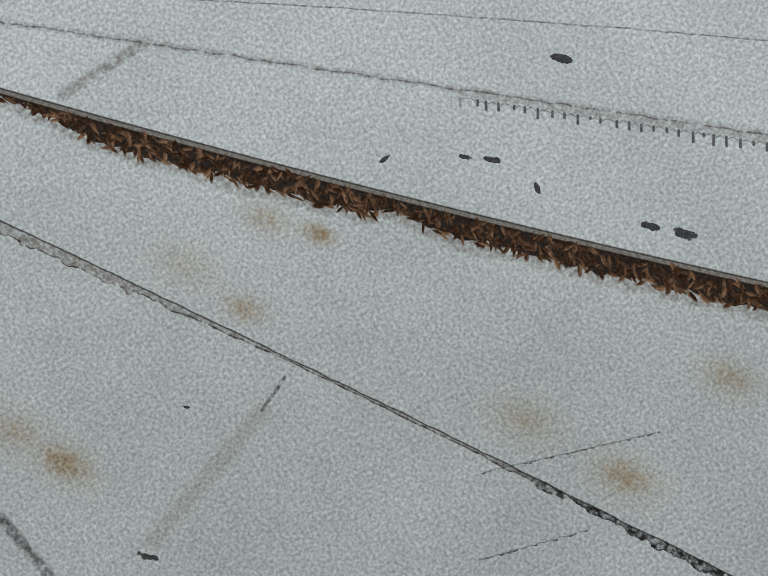
Give the GLSL for this texture, as a Shadertoy shader.

```glsl
// Weathered concrete slabs with tarred seams, rust stains and a leaf-filled gutter.
#define CONCRETE_NEAR vec3(0.595, 0.618, 0.615)
#define CONCRETE_FAR vec3(0.665, 0.695, 0.7)
#define TAR vec3(0.13, 0.13, 0.135)
#define DIRT vec3(0.4, 0.39, 0.37)
#define RUST vec3(0.43, 0.33, 0.2)
#define SOIL vec3(0.11, 0.085, 0.07)
#define GRAIN 0.15
#define LIP 0.012
#define LEAF_CELL 0.015
#define DRIP_STEP 0.022

vec2 hash2(vec2 p) {
  vec3 q = fract(p.xyx * vec3(0.1031, 0.103, 0.0973));
  q += dot(q, q.yzx + 33.33);
  return fract((q.xx + q.yz) * q.zy);
}

float corner(vec2 cell, vec2 offset) {
  float angle = 6.2832 * hash2(cell).x;
  return dot(vec2(cos(angle), sin(angle)), offset);
}

float gradientNoise(vec2 p) {
  vec2 i = floor(p), f = fract(p), u = f * f * (3.0 - 2.0 * f), e = vec2(1, 0);
  return mix(mix(corner(i, f), corner(i + e, f - e), u.x),
    mix(corner(i + e.yx, f - e.yx), corner(i + 1.0, f - 1.0), u.x), u.y);
}

float fbm(vec2 p) {
  float sum = 0.0, amp = 0.6;
  for (int i = 0; i < 4; i++, amp *= 0.5) {
    sum += amp * gradientNoise(p);
    p = mat2(1.6, 1.2, -1.2, 1.6) * p + 7.3;
  }
  return sum;
}

float band(float d, float lo, float hi, float soft) {
  return smoothstep(lo - soft, lo + soft, d) * (1.0 - smoothstep(hi - soft, hi + soft, d));
}

float stroke(vec2 p, vec4 ends, float width) {
  vec2 ab = ends.zw - ends.xy, ap = p - ends.xy;
  float t = clamp(dot(ap, ab) / dot(ab, ab), 0.0, 1.0);
  return 1.0 - smoothstep(0.5 * width, 1.5 * width, length(ap - t * ab));
}

vec2 turn(vec2 p, float angle) {
  float c = cos(angle), s = sin(angle);
  return vec2(c * p.x + s * p.y, c * p.y - s * p.x);
}

float leafDepth(float x) {
  float gap = 1.0 - 0.55 * exp(-pow((x - 0.69) / 0.04, 2.0));
  return LIP + (0.007 + 0.033 * smoothstep(0.0, 0.22, x)) * gap;
}

// Three layers of turned ellipses, q = (along, below the edge)
vec3 addLeaves(vec3 col, vec2 q, float px) {
  for (int k = 0; k < 27; k++) {
    float layer = float(k / 9), shift = 0.37 * layer;
    vec2 cell = floor(q / LEAF_CELL + shift) + vec2(k % 3, k / 3 % 3) - 1.0;
    vec2 r = hash2(cell + layer * 41.0), s = hash2(cell + 91.0 + layer * 17.0);
    vec2 center = (cell + r - shift) * LEAF_CELL;
    if (center.y < LIP || center.y > leafDepth(center.x) + 0.008 * (s.x - 0.6)) continue;
    vec2 l = turn(q - center, 3.14 * s.y - 1.9);
    float d = length(l / vec2(1, 0.2 + 0.25 * r.y)) - LEAF_CELL * (0.3 + 0.45 * s.x);
    vec3 leaf = mix(vec3(0.17, 0.115, 0.08), vec3(0.43, 0.33, 0.25), pow(fract(r.x * 7.0 + s.y), 1.7));
    leaf *= 0.85 + 0.3 * smoothstep(-0.002, 0.002, l.y);
    col = mix(col, leaf, 1.0 - smoothstep(-px, px, 0.4 * d));
  }
  return col;
}

void mainImage(out vec4 fragColor, in vec2 fragCoord) {
  vec2 p = fragCoord / iResolution.y;
  float x = p.x, px = 1.0 / iResolution.y, rough = fbm(p * 28.0), fine = fbm(p * 90.0);
  float worn = clamp(0.6 + 1.6 * fine, 0.0, 1.0);
  vec3 col = mix(CONCRETE_NEAR, CONCRETE_FAR, smoothstep(0.1, 1.0, p.y));
  col += 0.05 * fbm(p * 4.0) + 0.03 * rough;

  // Rust stains: x, y, radius, strength
  vec4 stains[9] = vec4[9](vec4(0.113, 0.196, 0.035, 0.75), vec4(0.025, 0.25, 0.04, 0.35),
    vec4(0.552, 0.594, 0.022, 0.8), vec4(0.46, 0.621, 0.035, 0.35), vec4(0.425, 0.465, 0.03, 0.45),
    vec4(1.085, 0.172, 0.04, 0.55), vec4(1.267, 0.345, 0.038, 0.4), vec4(0.911, 0.271, 0.045, 0.3),
    vec4(0.32, 0.54, 0.05, 0.2));
  for (int i = 0; i < 9; i++) {
    vec2 l = turn(p - stains[i].xy, -0.35) / stains[i].z;
    float spread = exp(-dot(l, l * vec2(0.8, 2.2)) * (1.0 - 0.9 * rough));
    col = mix(col, RUST, stains[i].w * spread * (0.75 + fine));
  }

  // Scuffs and scratches
  vec2 w = p + 0.006 * vec2(rough, fine);
  col = mix(col, DIRT, 0.65 * worn * stroke(w, vec4(0.252, 0.927, 0.108, 0.835), 0.009));
  col = mix(col, DIRT, 0.2 * stroke(w, vec4(0.455, 0.288, 0.265, 0.06), 0.014));
  float scratch = max(stroke(w, vec4(0.495, 0.345, 0.455, 0.288), 0.003), stroke(w, vec4(0, 0.102, 0.087, 0), 0.009));
  scratch = max(scratch, stroke(w, vec4(0.837, 0.179, 1.146, 0.25), 0.0015));
  scratch = max(scratch, stroke(w, vec4(0.833, 0.028, 1.024, 0.08), 0.0015));
  col = mix(col, TAR, 0.6 * worn * scratch);

  // Upper seams, with drips under the right half
  float top = 1.017 - 0.043 * x - 0.017 * x * x - p.y + 0.003 * rough;
  float upper = 0.962 - 0.147 * x - p.y + 0.006 * rough, dripZone = smoothstep(0.77, 0.83, x);
  col = mix(col, DIRT, 0.45 * worn * band(upper, -0.006, 0.005 + 0.008 * dripZone, 0.004));
  col = mix(col, TAR, 0.65 * worn * max(band(top, -0.001, 0.001, px), band(upper, -0.001, 0.001, px)));
  float slot = floor(x / DRIP_STEP);
  vec2 drip = hash2(vec2(slot, 5));
  float side = abs(x - (slot + 0.3 + 0.4 * drip.x) * DRIP_STEP);
  float teeth = band(upper, 0.013, 0.019 + 0.014 * drip.y, px) * (1.0 - smoothstep(0.001, 0.001 + 1.5 * px, side));
  float scallop = upper - 0.018 + 0.004 * smoothstep(0.0, 0.011, side);
  col = mix(col, TAR, 0.65 * dripZone * max(teeth, 0.6 * band(scallop, -0.001, 0.001, px)));

  // Lower seam: pale crust at left, ragged tar at right
  float seam = 0.617 - 0.47 * x - 0.012 * x * x - p.y + 0.004 * rough;
  float right = smoothstep(0.82, 1.0, x), left = 1.0 - smoothstep(0.1, 0.5, x);
  float crust = max(0.007 + 0.014 * left + 0.008 * right + (0.008 + 0.022 * max(left, right)) * rough, 0.003);
  col = mix(col, mix(DIRT, TAR, right), band(seam, 0.0, crust, 0.0015) * mix(0.75 * worn, worn, right));
  col = mix(col, TAR, 0.75 * max(worn * band(seam, crust - 0.003, crust, px), band(seam, -0.001, 0.0015, px)));

  // Dark marks: x, y, half length
  vec3 marks[9] = vec3[9](vec3(0.67, 0.725, 0.015), vec3(0.807, 0.728, 0.013), vec3(0.854, 0.723, 0.016),
    vec3(0.934, 0.672, 0.015), vec3(1.132, 0.606, 0.017), vec3(1.19, 0.594, 0.024),
    vec3(0.977, 0.897, 0.02), vec3(0.326, 0.293, 0.008), vec3(0.26, 0.033, 0.018));
  for (int i = 0; i < 9; i++) {
    vec2 l = turn(p - marks[i].xy, i == 0 ? 0.6 : i == 3 ? -1.2 : -0.2) / marks[i].z;
    float d = length(l * vec2(1, 2.6)) - 0.85 + 1.1 * rough + 0.6 * fine;
    col = mix(col, TAR, 0.8 * (1.0 - smoothstep(-0.15, 0.15, d)));
  }

  // Gutter: dirt, lip face, shadow, litter
  float drop = 0.847 - 0.285 * x + 0.024 * x * x - p.y, depth = leafDepth(x);
  col = mix(col, DIRT, 0.6 * worn * band(drop, 0.0, depth + 0.015 + 0.02 * rough, 0.005));
  col = mix(col, DIRT + 0.03, band(drop, 0.0, LIP, px));
  col = mix(col, TAR, 0.75 * band(drop, -0.001, 0.0015, px));
  col = mix(col, SOIL, 0.9 * band(drop, LIP - 0.003, depth - 0.004 + 0.02 * rough, 0.002));
  if (drop > 0.0 && drop < 0.08) col = addLeaves(col, vec2(x, drop), px);

  // Mineral grain
  float grain = gradientNoise(turn(p, 0.5) * 170.0) + 0.6 * gradientNoise(turn(p, 1.1) * 260.0);
  col += GRAIN * grain * (0.25 + col.g);
  fragColor = vec4(clamp(col, 0.0, 1.0), 1);
}
```
